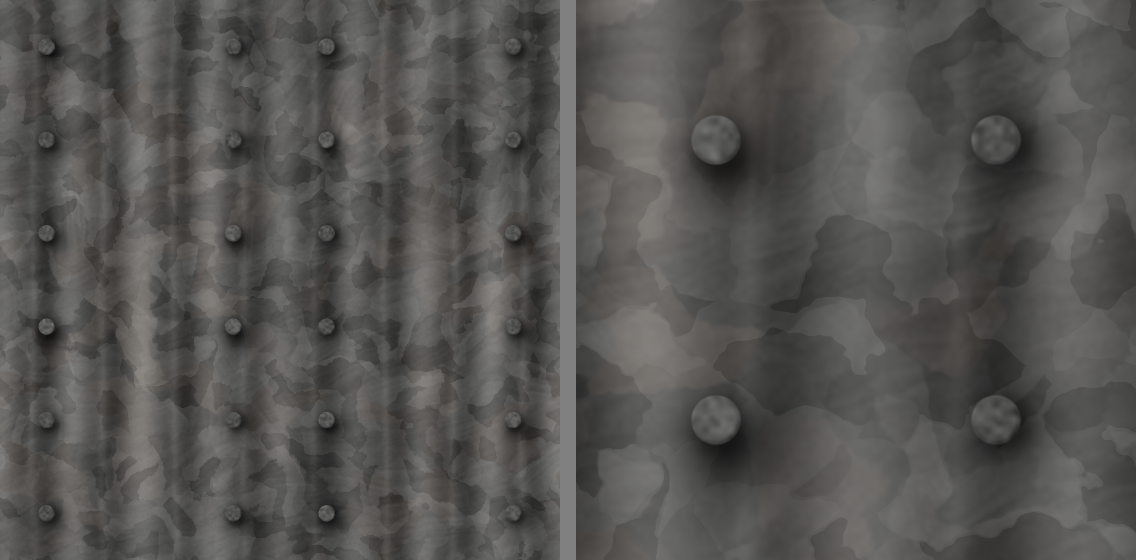
Left, the full canvas; right, a detail of the centre.
A three.js fragment shader for this texture:

```glsl
// Corrugated galvanised steel sheet with spangled patches, brushed streaks and rows of rivets.
#define RIDGES 8.0
#define RIVET_ROWS 6.0
#define RIVET_PAIRS 2.0
#define RIVET_RADIUS 0.0148
#define SHADOW_SIZE 0.025
#define SHADOW_DEPTH 0.5
#define PATCHES 15.0
#define FLAKES 27.0
#define STREAK_CELLS 7.0
#define STREAK_DEPTH 0.10
#define STEEL vec3(0.342, 0.341, 0.338)

varying vec2 vUv;

const vec3 WARM_TINT = vec3(0.014, 0.001, -0.010);

float hash(vec2 p) {
  vec3 q = fract(vec3(p.xyx) * vec3(0.1031, 0.1030, 0.0973));
  q += dot(q, q.yzx + 33.33);
  return fract((q.x + q.y) * q.z);
}

// Value noise that wraps after the given whole period
float noise(vec2 p, float period) {
  vec2 i = floor(p), f = fract(p);
  vec2 u = f * f * (3.0 - 2.0 * f);
  vec2 a = mod(i, period), b = mod(i + 1.0, period);
  return mix(mix(hash(a), hash(vec2(b.x, a.y)), u.x),
             mix(hash(vec2(a.x, b.y)), hash(b), u.x), u.y);
}

float fbm(vec2 p, float period) {
  float sum = 0.0, amp = 0.5;
  for (int i = 0; i < 5; i++) {
    sum += amp * noise(p * period + 7.0 * float(i), period);
    period *= 2.0;
    amp *= 0.5;
  }
  return sum;
}

float bell(float x) { return exp(-x * x); }

// Wrapping cellular noise with blended borders: x = tone, y = tint, z = streaks
vec3 cells(vec2 p, float count, float sharpness) {
  vec2 base = floor(p * count), f = fract(p * count);
  vec3 sum = vec3(0.0);
  float total = 0.0;
  for (int y = -1; y <= 1; y++) {
    for (int x = -1; x <= 1; x++) {
      vec2 shift = vec2(float(x), float(y));
      vec2 id = mod(base + shift, count) + count * 3.0;
      vec2 jitter = vec2(hash(id + 11.3), hash(id + 57.7));
      vec2 toCell = f - shift - jitter;
      float weight = exp(-sharpness * length(toCell));
      // Each cell is brushed along its own direction, mostly shallow
      float turn = 2.0 * hash(id + 91.1) - 1.0;
      float angle = 0.35 + 1.6 * turn * turn * turn;
      float c = cos(angle), s = sin(angle);
      vec2 along = mat2(c, -s, s, c) * toCell / count;
      float streak = noise(along * vec2(9.0, 75.0) + 90.0 * jitter, 512.0) * 0.6
                   + noise(along * vec2(18.0, 210.0) + 50.0 * jitter, 512.0) * 0.4;
      sum += weight * vec3(hash(id), hash(id + 23.9), streak);
      total += weight;
    }
  }
  return sum / total;
}

// Light across one corrugation: broad crest, thin crease glint, dark valley
float corrugation(float x) {
  float f = fract(x * RIDGES);
  float crest = 0.5 + 0.5 * cos(6.283185 * (f - 0.03));
  return 0.19 * (crest * crest - 0.375)
       + 0.07 * bell((f - 0.48) / 0.06) - 0.07 * bell((f - 0.66) / 0.13);
}

void main() {
  vec2 p = vUv;

  // Ragged patch borders from a wrapping warp
  vec2 warp = vec2(fbm(p, 14.0), fbm(p + 0.37, 14.0)) - 0.5;
  vec2 broadWarp = vec2(noise(p * 5.0, 5.0), noise(p * 5.0 + 2.5, 5.0)) - 0.5;
  vec3 patches = cells(p + 0.10 * warp, PATCHES, 55.0);
  vec3 flakes = cells(p + 0.09 * warp.yx + 0.03, FLAKES, 40.0);
  vec3 brushed = cells(p + 0.06 * broadWarp + 0.02 * warp, STREAK_CELLS, 14.0);

  // Corrugated light with slow drift along the sheet
  float drift = fbm(p, 4.0);
  float light = corrugation(p.x + 0.012 * (noise(p * 6.0, 6.0) - 0.5));
  light *= 0.55 + 0.8 * drift;

  // Zinc spangle, streaks and grain
  float grain = noise(p * 256.0, 256.0) - 0.5;
  float shade = 1.03 + 2.1 * light + 0.22 * (patches.x - 0.5);
  shade -= 0.15 * smoothstep(0.60, 0.75, flakes.x);
  shade += 0.07 * (1.0 - smoothstep(0.15, 0.30, flakes.x));
  shade += STREAK_DEPTH * (2.0 * brushed.z + patches.z - 1.5);
  shade += 0.05 * grain + 0.25 * (drift - 0.48);
  float warmth = smoothstep(0.45, 0.9, 0.6 * patches.y + 0.5 * drift);
  vec3 color = STEEL * shade + WARM_TINT * warmth;

  // Rivet columns come in pairs, one third either side of each panel centre
  float panel = p.x * RIVET_PAIRS;
  float side = fract(panel) < 0.5 ? -1.0 : 1.0;
  vec2 center = vec2((floor(panel) + 0.5 + side / 3.0) / RIVET_PAIRS,
                     (floor(p.y * RIVET_ROWS) + 0.5) / RIVET_ROWS);
  vec2 d = p - center;
  float variation = hash(floor(center * 96.0 + 0.5));

  // Soft shadow to the lower right, darkest at the contact
  vec2 shadowShift = vec2(0.014 - 0.007 * variation, -0.008 - 0.006 * variation);
  float shadow = bell(length(d - shadowShift) / SHADOW_SIZE);
  float reach = length(d - 0.4 * shadowShift) / (RIVET_RADIUS * 1.2);
  color *= 1.0 - SHADOW_DEPTH * (0.75 + 0.4 * variation) * shadow;
  color *= 1.0 - 0.35 * bell(reach * reach);

  // Flat mottled head with a lit upper left rim
  float r = length(d) / RIVET_RADIUS;
  float facing = dot(d, vec2(-0.707, 0.707)) / RIVET_RADIUS;
  float head = 0.90 + 0.16 * variation + 0.2 * grain;
  head += 0.35 * (noise(p * 190.0, 190.0) - 0.5);
  head += smoothstep(0.72, 0.95, r) * (0.22 * facing - 0.13);
  color = mix(color, STEEL * head, 1.0 - smoothstep(0.93, 1.05, r));
  gl_FragColor = vec4(color, 1.0);
}
```
